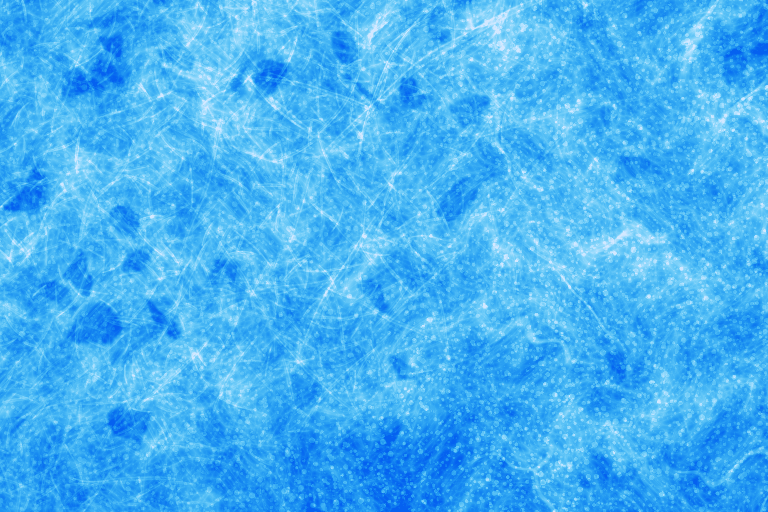
Write a Shadertoy shader that draws this texture.

```glsl
// Blue frosted ice: crossing crystal needles, wandering cracks, dark gaps and snowy specks.

vec2 hash2(vec2 p) {
    vec3 q = fract(p.xyx * vec3(0.1031, 0.1030, 0.0973));
    q += dot(q, q.yzx + 33.33);
    return fract((q.xx + q.yz) * q.zy);
}

mat2 rotation(float angle) {
    float c = cos(angle), s = sin(angle);
    return mat2(c, s, -s, c);
}

// Cellular noise: nearest distance, gap to the second nearest, random cell value
vec3 cellular(vec2 p) {
    vec2 base = floor(p);
    float nearest = 9.0, second = 9.0, id = 0.0;
    for (int j = -1; j <= 1; j++)
    for (int i = -1; i <= 1; i++) {
        vec2 cell = base + vec2(i, j);
        vec2 jitter = hash2(cell);
        float d = length(cell + jitter - p);
        if (d < nearest) {
            second = nearest;
            nearest = d;
            id = fract(jitter.x * 7.0 + jitter.y * 13.0);
        } else second = min(second, d);
    }
    return vec3(nearest, second - nearest, id);
}

// Layered sines that bend straight features
vec2 wander(vec2 p) {
    return sin(p.yx * 9.0 + vec2(0.5, 2.0)) * 0.035
         + sin(p.yx * 23.0 + p * 11.0 + vec2(4.0, 1.0)) * 0.016
         + sin(p.yx * 61.0 - p * 37.0) * 0.006;
}

// One tapered, slightly curved crystal per cell, with bright rims and a pale body
float needles(vec2 p, float scale) {
    p *= scale;
    vec2 base = floor(p);
    float pixel = scale / iResolution.y, sum = 0.0;
    for (int j = -1; j <= 1; j++)
    for (int i = -1; i <= 1; i++) {
        vec2 cell = base + vec2(i, j);
        vec2 place = hash2(cell + floor(scale * 5.0));
        vec2 shape = hash2(cell + floor(scale * 5.0) + 57.0);
        vec2 d = rotation(6.2832 * shape.x) * (p - cell - 0.2 - 0.6 * place);
        d.y += (place.y - 0.5) * 0.35 * d.x * d.x;
        float along = abs(d.x) / mix(0.4, 1.1, shape.y);
        float width = (0.02 + 0.0015 * scale) * mix(0.4, 1.0, place.x) * (1.0 - 0.5 * min(along, 1.0));
        float soft = pixel + 0.3 * width;
        float rim = 1.0 - smoothstep(0.0, soft, abs(d.y - width));
        float farRim = 1.0 - smoothstep(0.0, soft, abs(d.y + width));
        float body = 1.0 - smoothstep(width, width + pixel, abs(d.y));
        float fade = 1.0 - smoothstep(0.65, 1.0, along);
        sum += fade * (rim + 0.5 * farRim + 0.4 * body) * mix(0.3, 1.0, place.y);
    }
    return sum;
}

void mainImage(out vec4 fragColor, in vec2 fragCoord) {
    vec2 p = fragCoord / iResolution.y;
    p.x += 0.75 - 0.5 * iResolution.x / iResolution.y;
    vec2 bent = p + wander(p);
    float rightSide = smoothstep(0.6, 1.15, p.x);

    // Broad light: pale centre, deep corners, dark hollow near the bottom
    vec2 c = (p - vec2(0.75, 0.55)) / vec2(0.75, 0.55);
    float falloff = dot(c, c);
    vec2 h = (bent - vec2(0.80, 0.06)) * vec2(3.0, 4.5);
    float hollow = exp(-dot(h, h));
    float tone = 3.45 - 0.42 * falloff * falloff - 1.9 * hollow;

    // Mottled frost with faint webbing
    vec2 q = bent;
    float scale = 4.0, strength = 2.0;
    for (int i = 0; i < 5; i++) {
        q = rotation(0.9) * q + 3.7;
        vec3 cell = cellular(q * scale);
        tone += strength * (cell.x - 0.47) + 0.22 * exp(-12.0 * cell.y);
        scale *= 2.15;
        strength *= 0.88;
    }

    // Angular gaps where deep ice shows through
    vec3 gap = cellular((p + 0.5 * wander(p * 1.7)) * 15.0 + 8.0);
    tone -= 1.9 * smoothstep(0.84, 0.9, gap.z) * smoothstep(0.08, 0.35, gap.y) * (1.0 - 0.5 * rightSide);

    // Needles: long shards in the middle, fine streaks on the left
    scale = 3.1;
    for (int i = 0; i < 5; i++) {
        float fine = float(i) / 4.0;
        float middle = exp(-4.0 * (p.x - 0.75) * (p.x - 0.75));
        float amount = mix(1.25 * middle, mix(1.0, 0.35, rightSide), fine);
        tone += amount * (1.0 - 0.7 * hollow) * needles(p + 0.12 * wander(p) + fine * 5.3, scale);
        scale *= 1.75;
    }

    // Broken, winding cracks
    vec3 crack = cellular((p + 1.4 * wander(p)) * 3.6 + 21.0);
    float broken = smoothstep(-0.3, 0.5, sin(p.x * 13.0 + 2.0 * sin(p.y * 9.0)) + 0.5 * sin(p.y * 21.0));
    tone += 1.7 * rightSide * broken * (1.0 - smoothstep(0.01, 0.04, crack.y));

    // Snowy specks, thickest in the hollow and on the right
    scale = 68.0;
    for (int i = 0; i < 2; i++) {
        vec3 speck = cellular(rotation(0.6) * p * scale + 40.0);
        float radius = 0.36 * speck.z * speck.z;
        float soft = 0.05 + 0.4 * scale / iResolution.y;
        float dots = 1.0 - smoothstep(radius, radius + soft, speck.x);
        tone += dots * speck.z * (0.9 + 0.7 * hollow + 0.4 * rightSide);
        scale *= 1.7;
    }

    // Deep blue to icy white
    tone = clamp(tone, 0.0, 6.6);
    vec3 ice = vec3(0.02, 0.38, 0.94)
             + tone * (vec3(0.03, 0.12, 0.0) + tone * vec3(0.014, -0.006, 0.0016));
    fragColor = vec4(min(ice, 1.0), 1.0);
}
```
